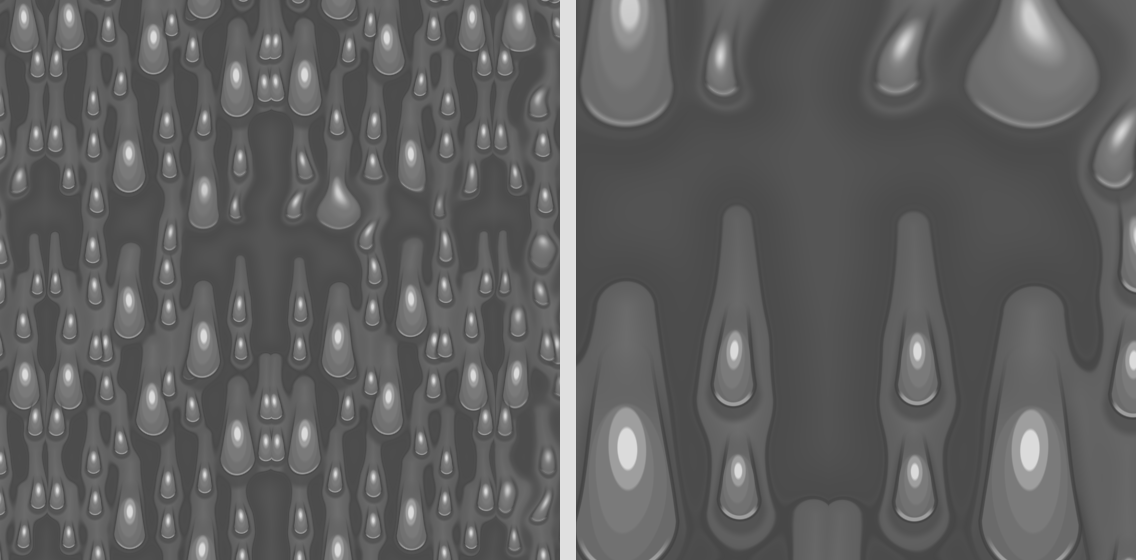
Left: the whole. Right: its middle third, enlarged.
Write a Shadertoy shader that draws this pattern.

```glsl
const float AXIS = 0.483;           // mirror axis
const float HALF_WIDTH = 0.4;       // mirrored half of a repeat
const float PERIOD = 0.64;          // vertical repeat
const float BIG = 0.031;
const float SMALL = 0.0135;
const float BLEND = 95.0;           // higher gives tighter arches
const float LINE = 0.0016;
const float WARP = 0.022;
const int DROPS = 36;               // 3 rows, 3 columns, 4 per cluster
const vec2 CLUSTER[4] = vec2[4](vec2(0.0), vec2(-0.07, 0.013),
                                vec2(0.058, 0.074), vec2(-0.067, -0.06));

const float DARK = 0.295;
const float GROUND = 0.335;
const float SLIME = 0.375;
const float CREST = 0.425;
const float BODY = 0.415;
const float INNER = 0.48;
const float GLOW = 0.62;
const float SPARK = 0.86;

float hash(vec2 p) {
    p = fract(p * vec2(0.1031, 0.1137));
    p += dot(p, p.yx + 33.3);
    return fract((p.x + p.y) * p.x * 7.3);
}

float noise(vec2 p) {
    vec2 i = floor(p), f = fract(p);
    f = f * f * (3.0 - 2.0 * f);
    return mix(mix(hash(i), hash(i + vec2(1, 0)), f.x),
               mix(hash(i + vec2(0, 1)), hash(i + vec2(1, 1)), f.x), f.y);
}

// Centre in the mirrored cell (y downwards) and radius of one drop
vec3 dropAt(int i) {
    int member = i % 4;
    float c = float((i / 4) % 3), r = float(i / 12);
    vec2 p = r < 0.5 ? vec2(0.06 + 0.15 * c, 0.134) : vec2(0.121 + 0.131 * c, 0.134);
    p.y += r * (0.18 + 0.027 * r) - c * (0.081 - 0.0143 * c);
    p += CLUSTER[member];
    p.x = HALF_WIDTH - abs(HALF_WIDTH - abs(p.x));
    bool big = member == 0 && (c < 1.5 || r < 0.5);
    float radius = big ? BIG * (1.0 - 0.07 * c) : SMALL * (0.8 + 0.3 * hash(vec2(i, 7)));
    return vec3(p, radius);
}

// Position relative to a drop, y upwards, wrapped vertically
vec2 toDrop(vec2 p, vec3 drop) {
    vec2 q = vec2(p.x - drop.x, drop.y - p.y);
    q.y = mod(q.y + 0.22, PERIOD) - 0.22;
    return q;
}

// Tapered capsule hanging around the highlight point
float teardrop(vec2 q, float radius, float tail) {
    float y = q.y + 1.4 * radius;
    float h = clamp(y, 0.0, tail);
    return length(vec2(q.x, y - h)) - radius * (1.0 - 0.5 * h / tail);
}

float fill(float d, float soft) {
    return smoothstep(soft, -soft, d);
}

float ellipse(vec2 q, vec2 radii, float soft) {
    return fill((length(q / radii) - 1.0) * radii.x, soft);
}

void mainImage(out vec4 fragColor, in vec2 fragCoord) {
    vec2 uv = fragCoord / iResolution.xy;
    uv.y = 1.0 - uv.y;
    float px = 1.0 / iResolution.y;

    // Smeared band and right edge
    float band = exp(-pow((uv.y - 0.37) / 0.075, 2.0));
    float wear = max(smoothstep(0.85, 0.97, uv.x), band);
    wear *= smoothstep(0.2, 0.65, noise(uv * 8.0 + 3.0));
    vec2 bend = vec2(noise(uv * 16.0), noise(uv * 14.0 + 40.0)) - 0.5;
    vec2 p = uv + bend * (0.006 + WARP * 1.5 * wear);
    float soft = px + 0.003 * wear;

    // Mirrored repeat
    float x = p.x - AXIS;
    float side = floor(x / HALF_WIDTH);
    p.x = HALF_WIDTH - abs(mod(x, 2.0 * HALF_WIDTH) - HALF_WIDTH);

    // Merged slime sheet
    float sum = 1e-6;
    for (int i = 0; i < DROPS; i++) {
        vec3 drop = dropAt(i);
        bool big = drop.z > 0.02;
        float d = teardrop(toDrop(p, drop), drop.z * (big ? 1.1 : 1.45), big ? 0.13 : 0.1);
        sum += exp(-BLEND * d);
    }
    float sheet = -log(sum) / BLEND;
    float tone = mix(DARK, GROUND, smoothstep(0.0, 0.04, sheet));
    float slime = mix(SLIME, CREST, smoothstep(0.0, -0.022, sheet));
    slime += 0.03 * (noise(uv * vec2(14.0, 7.0)) - 0.5);
    tone = mix(tone, slime, fill(sheet, soft + 0.002));
    tone = mix(tone, 0.25, 0.65 * fill(abs(sheet) - LINE * 0.6, soft) * (1.0 - wear));

    // Glossy drops
    for (int i = 0; i < DROPS; i++) {
        vec3 drop = dropAt(i);
        vec2 q = toDrop(p, drop);
        float r = drop.z;
        float d = teardrop(q, r, 3.0 * r);
        float fade = smoothstep(2.2 * r, 0.2 * r, q.y);
        float gloss = 1.0 - 0.6 * wear * hash(vec2(float(i), side + 11.0));

        float shadow = teardrop(q + vec2(0.0, 0.35 * r), r * 1.05, 3.0 * r);
        tone = mix(tone, DARK, 0.7 * fade * smoothstep(0.45 * r, 0.0, shadow));
        tone = mix(tone, BODY, fade * fill(d, soft));
        tone = mix(tone, 0.25, 0.75 * fade * fill(abs(d) - LINE * 0.7, soft));
        tone = mix(tone, 0.445, gloss * ellipse(q + vec2(0.0, 0.65 * r), vec2(0.76, 1.5) * r, soft));
        tone = mix(tone, INNER, gloss * ellipse(q + vec2(-0.06, 0.4) * r, vec2(0.56, 1.2) * r, soft));
        tone = mix(tone, GLOW, gloss * ellipse(q, vec2(0.36, 0.78) * r, soft));
        tone = mix(tone, SPARK, gloss * ellipse(q, vec2(0.19, 0.4) * r, soft));

        // Bright lower rim
        float rim = fill(abs(d + 0.1 * r) - LINE * 0.7, soft);
        tone = mix(tone, GLOW, gloss * rim * smoothstep(-1.65 * r, -2.1 * r, q.y));
    }
    fragColor = vec4(vec3(tone), 1.0);
}
```
